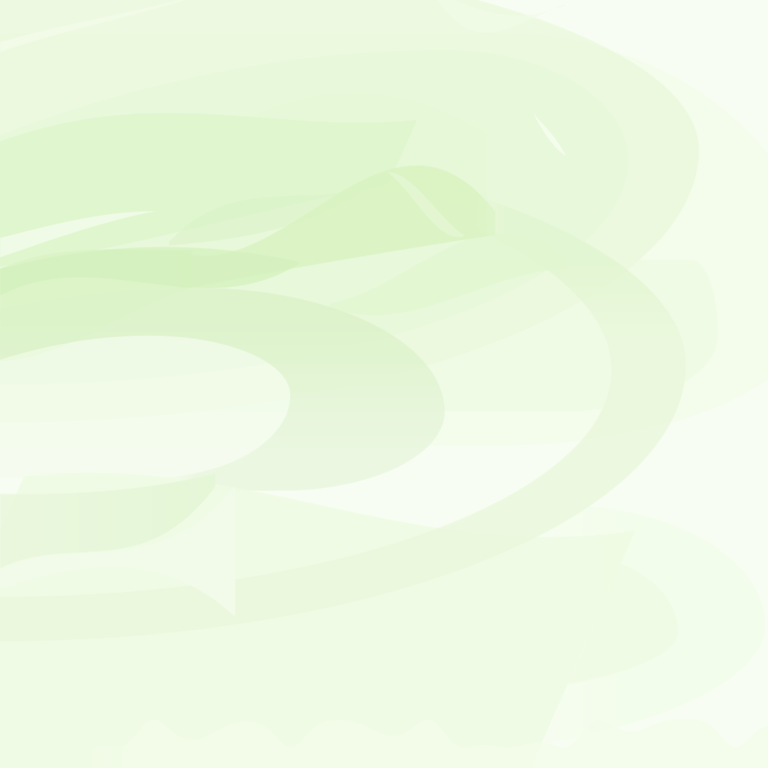
Write a WebGL 1 fragment shader that draws this background.

```glsl
precision highp float;
// Pale green watercolour: translucent sweeping strokes and loops on near-white paper.
uniform vec2 u_resolution;

vec3 paint = vec3(0.968, 0.992, 0.95);

// Antialiased coverage of a signed distance, positive inside.
float soft(float d) {
  return clamp(d * u_resolution.y / 1.5 + 0.5, 0.0, 1.0);
}

void wash(float cover, vec3 tint, float opacity) {
  paint = mix(paint, tint, cover * opacity);
}

// Cubic through four heights evenly spaced over t = 0..1.
float curve(float t, vec4 h) {
  float a = t - 1.0 / 3.0, b = t - 2.0 / 3.0, c = t - 1.0;
  return dot(h, vec4(-4.5 * a * b * c, 13.5 * t * b * c, -13.5 * t * a * c, 4.5 * t * a * b));
}

// Stroke between two curves, for x within span.
float band(vec2 p, vec2 span, vec4 top, vec4 bottom) {
  float t = clamp((p.x - span.x) / (span.y - span.x), 0.0, 1.0);
  return soft(p.y - curve(t, top)) * soft(curve(t, bottom) - p.y)
       * soft(p.x - span.x) * soft(span.y - p.x);
}

// Lobe rounded at its right tip; upper and lower hold (start of bend, height).
float lobe(vec2 p, vec2 tip, vec2 upper, vec2 lower, float droop) {
  vec2 side = p.y < tip.y ? upper : lower;
  float left = max(side.x - p.x, 0.0);
  vec2 q = vec2(max(p.x - side.x, 0.0), p.y - tip.y);
  if (p.y < tip.y) q.y -= droop * left * left;
  vec2 r = vec2(tip.x - side.x, side.y);
  float k = length(q / r);
  return soft(k * (1.0 - k) / (length(q / (r * r)) + 1e-4));
}

void main() {
  vec2 p = gl_FragCoord.xy / u_resolution;
  p.y = 1.0 - p.y; // heights run downward from the top edge

  // Faint halo on the right
  wash(lobe(p, vec2(1.068, 0.39), vec2(0.65, 0.346), vec2(0.65, 0.19), 0.0), vec3(0.955, 0.99, 0.922), 0.85);
  wash(lobe(p, vec2(0.935, 0.436), vec2(0.9, 0.098), vec2(0.73, 0.1), 0.0), vec3(0.938, 0.984, 0.895), 0.8);

  // Great upper loop and the loop nested in it
  wash(lobe(p, vec2(0.91, 0.195), vec2(0.0, 0.267), vec2(0.0, 0.355), 0.0), vec3(0.922, 0.974, 0.868), 0.88);
  wash(lobe(p, vec2(0.818, 0.208), vec2(0.58, 0.143), vec2(0.0, 0.293), 0.33), vec3(0.902, 0.97, 0.845), 0.6);
  wash(band(p, vec2(0.0, 0.3), vec4(0.055, 0.03, 0.008, -0.02), vec4(0.068, 0.038, 0.012, -0.02)), vec3(0.955, 0.99, 0.92), 0.7);

  // Green sweep at upper left, cut off on a slant
  wash(band(p, vec2(0.33, 0.635), vec4(0.15, 0.122, 0.13, 0.175), vec4(0.163, 0.23, 0.255, 0.275)), vec3(0.895, 0.97, 0.83), 0.35);
  vec2 slanted = p + vec2(0.45 * (p.y - 0.156), 0.0);
  wash(band(slanted, vec2(0.0, 0.543), vec4(0.19, 0.148, 0.155, 0.156), vec4(0.355, 0.33, 0.285, 0.24)), vec3(0.872, 0.963, 0.803), 0.9);
  wash(band(p, vec2(0.22, 0.47), vec4(0.315, 0.264, 0.255, 0.245), vec4(0.32, 0.31, 0.29, 0.25)), vec3(0.855, 0.952, 0.78), 0.6);

  // Darkest ridge, its hill and the leaf beyond
  wash(band(p, vec2(0.43, 0.74), vec4(0.395, 0.35, 0.305, 0.345), vec4(0.4, 0.405, 0.372, 0.35)), vec3(0.88, 0.965, 0.815), 0.65);
  wash(band(p, vec2(0.0, 0.25), vec4(0.35, 0.328, 0.325, 0.326), vec4(0.47, 0.45, 0.41, 0.375)), vec3(0.862, 0.953, 0.782), 0.9);
  wash(band(p, vec2(0.23, 0.645), vec4(0.326, 0.297, 0.221, 0.276), vec4(0.378, 0.352, 0.328, 0.306)), vec3(0.853, 0.951, 0.757), 0.85);
  wash(band(p, vec2(0.0, 0.39), vec4(0.35, 0.326, 0.323, 0.341), vec4(0.385, 0.362, 0.375, 0.343)), vec3(0.83, 0.944, 0.74), 0.75);
  wash(band(p, vec2(0.505, 0.605), vec4(0.224, 0.241, 0.276, 0.307), vec4(0.224, 0.26, 0.297, 0.307)), vec3(0.895, 0.968, 0.83), 0.8);

  // White slivers of bare paper
  wash(band(p, vec2(0.0, 0.203), vec4(0.31, 0.293, 0.28, 0.275), vec4(0.335, 0.312, 0.291, 0.275)), vec3(0.945, 0.985, 0.91), 0.95);
  wash(band(p, vec2(0.694, 0.737), vec4(0.147, 0.163, 0.18, 0.203), vec4(0.147, 0.172, 0.191, 0.203)), vec3(0.96, 0.988, 0.93), 0.9);
  wash(band(p, vec2(0.57, 0.735), vec4(-0.01, 0.012, 0.02, 0.005), vec4(0.0, 0.042, 0.03, 0.008)), vec3(0.948, 0.986, 0.915), 0.7);

  // Central crescent around a pale hollow
  float hollow = lobe(p, vec2(0.378, 0.514), vec2(0.195, 0.077), vec2(0.195, 0.108), 0.82);
  float crescent = lobe(p, vec2(0.579, 0.536), vec2(0.26, 0.161), vec2(0.365, 0.103), 0.4);
  crescent *= p.y < 0.536 ? 1.0 : smoothstep(0.19, 0.27, p.x);
  wash(hollow, vec3(0.957, 0.988, 0.93), 0.6);
  vec3 crescentTint = mix(vec3(0.862, 0.951, 0.79), vec3(0.912, 0.963, 0.868), smoothstep(0.4, 0.6, p.y));
  wash(crescent * (1.0 - hollow), crescentTint, 0.85);

  // Lower right swirl and the broad lower wash
  float swirlFade = smoothstep(0.66, 0.82, p.x);
  wash(lobe(p, vec2(0.996, 0.814), vec2(0.73, 0.156), vec2(0.39, 0.182), 0.0) * swirlFade, vec3(0.953, 0.99, 0.917), 0.9);
  slanted = p + vec2(0.44 * (p.y - 0.691), 0.0);
  wash(band(slanted, vec2(0.0, 0.827), vec4(0.62, 0.634, 0.685, 0.691), vec4(1.01)), vec3(0.938, 0.983, 0.893), 0.9);
  wash(lobe(p, vec2(0.883, 0.823), vec2(0.73, 0.104), vec2(0.456, 0.091), 0.0) * soft(slanted.x - 0.827), vec3(0.94, 0.982, 0.897), 0.85);
  float scallop = 0.955 + 0.018 * sin(p.x * 21.0 + 1.6 * sin(p.x * 33.0));
  wash(soft(p.y - scallop) * smoothstep(0.08, 0.2, p.x), vec3(0.953, 0.99, 0.917), 0.7);

  // Long ribbon curling round the right
  float ribbon = lobe(p, vec2(0.893, 0.475), vec2(0.0, 0.306), vec2(0.0, 0.36), 0.0)
    * (1.0 - lobe(p, vec2(0.796, 0.482), vec2(0.0, 0.293), vec2(0.0, 0.295), 0.0));
  ribbon *= p.y < 0.48 ? smoothstep(0.61, 0.67, p.x) : 1.0;
  vec3 ribbonTint = mix(vec3(0.885, 0.963, 0.82), vec3(0.918, 0.971, 0.863), smoothstep(0.33, 0.46, p.y));
  wash(ribbon, ribbonTint, 0.85);

  // Lower left stroke with the pale neck under it
  vec4 neckTop = vec4(0.74, 0.72, 0.707, 0.634);
  wash(band(p, vec2(0.0, 0.306), neckTop, vec4(0.766, 0.741, 0.745, 0.803)), vec3(0.95, 0.986, 0.918), 0.95);
  wash(band(p, vec2(0.0, 0.28), vec4(0.643, 0.642, 0.634, 0.617), neckTop), mix(vec3(0.918, 0.969, 0.865), vec3(0.895, 0.968, 0.84), p.x * 4.0), 0.9);

  gl_FragColor = vec4(paint, 1.0);
}
```
